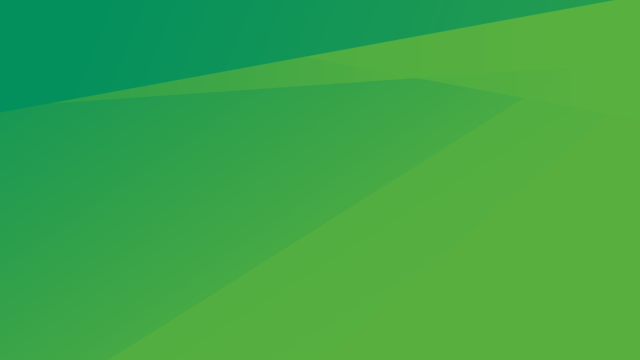
Write a WebGL 1 fragment shader that draws this background.

```glsl
precision mediump float;
// Flat green background of overlapping translucent planes. Straight edges split
// the canvas; each plane has its own linear tone, and one shared colour ramp
// turns tone (0 = teal, 1 = leaf green) into colour.

uniform vec2 u_resolution;

#define TEAL vec3(0.016, 0.565, 0.363)
#define MID_GREEN vec3(0.180, 0.625, 0.295)
#define LEAF vec3(0.345, 0.692, 0.247)
#define CORNER_GREEN vec3(0.345, 0.686, 0.240)
#define EDGE_PIXELS 1.2

// Antialiased coverage of the half plane to the left of the ray from a to b.
float leftOf(vec2 p, vec2 a, vec2 b) {
  vec2 along = normalize(b - a);
  float dist = dot(p - a, vec2(-along.y, along.x));
  return clamp(dist * u_resolution.y / EDGE_PIXELS + 0.5, 0.0, 1.0);
}

// Linear tone: value at the origin plus its slope in x and y.
float tone(vec2 p, float start, vec2 slope) {
  return start + dot(p, slope);
}

vec3 greenRamp(float t) {
  t = clamp(t, 0.0, 1.0) * 2.0;
  vec3 dark = mix(TEAL, MID_GREEN, min(t, 1.0));
  return mix(dark, LEAF, max(t - 1.0, 0.0));
}

void main() {
  // Canvas heights, with x stretched to keep the layout at 16:9.
  vec2 p = gl_FragCoord.xy / u_resolution * vec2(16.0 / 9.0, 1.0);

  // Edges
  float aboveRidge = leftOf(p, vec2(0.0, 0.6875), vec2(1.708, 1.0));
  float aboveBlade = leftOf(p, vec2(0.174, 0.715), vec2(1.778, 0.826));
  float aboveFold = leftOf(p, vec2(0.856, 0.840), vec2(1.778, 0.667));
  float belowSlope = leftOf(p, vec2(1.454, 0.727), vec2(0.301, 0.0));
  belowSlope = 1.0 - leftOf(p, vec2(0.301, 0.0), vec2(1.454, 0.727));
  float inCorner = 1.0 - leftOf(p, vec2(0.891, 0.0), vec2(1.701, 0.6875));

  // Tones of the planes
  float field = tone(p, 0.65, vec2(0.412, -0.597));
  float slope = tone(p, 0.895, vec2(0.10, -0.16));
  float overlap = tone(p, 0.695, vec2(0.172, 0.0)) + 0.015 * belowSlope;
  float bladeTail = tone(p, 0.432, vec2(0.439, 0.0));
  float bladeHead = tone(p, 0.755, vec2(0.16, 0.0));
  float sky = tone(p, 0.028, vec2(0.279, -0.112));

  // Paint from the lower planes up
  vec3 color = greenRamp(field);
  color = mix(color, greenRamp(clamp(slope, 0.93, 1.0)), belowSlope);
  color = mix(color, CORNER_GREEN, inCorner);
  color = mix(color, greenRamp(overlap), aboveFold);
  vec3 blade = mix(greenRamp(bladeTail), greenRamp(bladeHead), aboveFold);
  color = mix(color, blade, aboveBlade);
  color = mix(color, greenRamp(sky), aboveRidge);

  gl_FragColor = vec4(color, 1.0);
}
```
